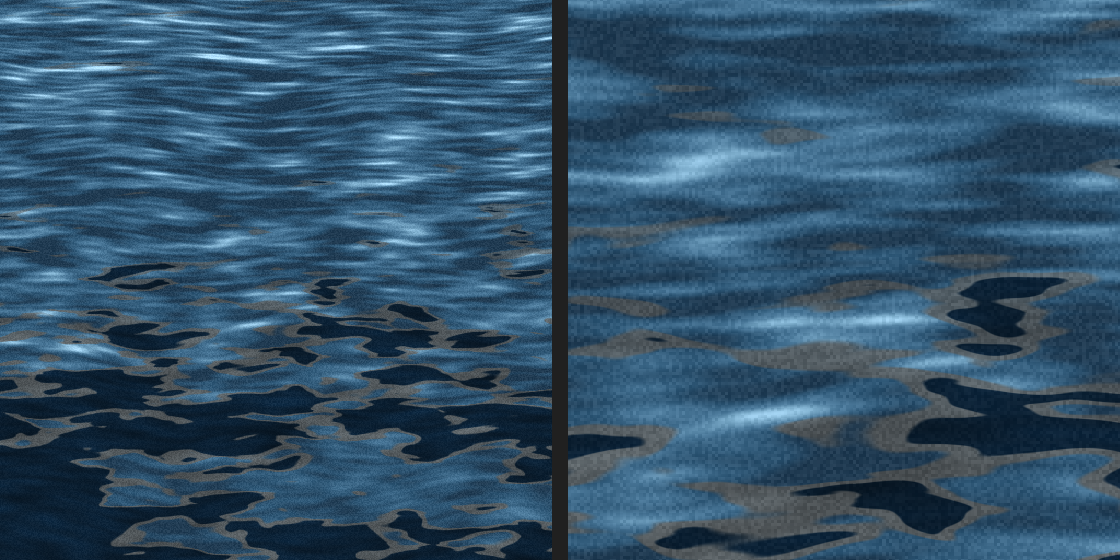
Left: the whole. Right: its middle third, enlarged.
Reproduce this texture procedurally as a WebGL 2 fragment shader.

```glsl
#version 300 es
precision highp float;

#define HORIZON 1.6
#define DEPTH_SCALE 25.0
#define RIM_WIDTH 0.17
#define SHADE_FADE 1.6
#define GRAIN 0.085
#define ABYSS vec3(0.042, 0.118, 0.187)
#define NAVY vec3(0.125, 0.23, 0.32)
#define MID vec3(0.185, 0.345, 0.465)
#define LIGHT vec3(0.29, 0.47, 0.60)
#define PALE vec3(0.48, 0.67, 0.79)
#define RIM vec3(0.34, 0.355, 0.36)

uniform vec2 u_resolution;
out vec4 fragColor;

float hash(vec2 p) {
  vec3 q = fract(vec3(p.xyx) * 0.1031);
  q += dot(q, q.yzx + 33.33);
  return fract((q.x + q.y) * q.z);
}

float cornerSlope(vec2 cell, vec2 offset) {
  float angle = 6.2832 * hash(cell + 91.0);
  return dot(vec2(cos(angle), sin(angle)), offset);
}

// Gradient noise, roughly -0.7 to 0.7
float noise(vec2 p) {
  vec2 i = floor(p), f = p - i;
  vec2 w = f * f * f * (f * (f * 6.0 - 15.0) + 10.0);
  vec2 e = vec2(1.0, 0.0);
  float low = mix(cornerSlope(i, f), cornerSlope(i + e, f - e), w.x);
  float high = mix(cornerSlope(i + e.yx, f - e.yx), cornerSlope(i + 1.0, f - 1.0), w.x);
  return mix(low, high, w.y);
}

// Thin, nearly level wave crests
float ripples(vec2 q) {
  q.y += 1.0 * noise(q * vec2(2.6, 0.25) + 5.0) + 1.5 * q.x * (1.0 - q.x);
  float s = 0.72 * noise(q * vec2(5.0, 1.35) + 17.0);
  s += 0.75 * noise(q * vec2(9.0, 2.7) + 43.0);
  s += 0.5 * noise(q * vec2(18.0, 5.6) + 71.0);
  return s + 0.22 * noise(q * vec2(2.2, 0.35) + 29.0);
}

// Positive inside the dark reflections, gathered near the bottom
float reflection(vec2 p, vec2 q) {
  q += vec2(0.04, 0.35) * noise(q * vec2(7.0, 1.1) + 63.0);
  float f = 0.55 * noise(q * vec2(2.3, 0.45) + 11.0);
  f += 0.85 * noise(q * vec2(6.0, 1.4) + 37.0);
  f += 0.55 * noise(q * vec2(12.0, 2.9) + 53.0);
  f += 0.2 * noise(q * vec2(25.0, 6.0) + 83.0);
  f -= min(SHADE_FADE * max(p.y - 0.26, 0.0), 0.72) + 0.02;
  float corner = (1.0 - smoothstep(0.08, 0.55, p.x)) * (1.0 - smoothstep(0.15, 0.36, p.y));
  vec2 gap = (p - vec2(0.66, 0.15)) / vec2(0.34, 0.08);
  return f + 0.46 * corner - 0.45 * exp(-dot(gap, gap));
}

vec3 waterColor(float s) {
  vec3 c = mix(NAVY, MID, smoothstep(-0.38, 0.08, s));
  c = mix(c, LIGHT, smoothstep(0.0, 0.38, s));
  c = mix(c, PALE, smoothstep(0.32, 0.66, s));
  return c + 0.24 * smoothstep(0.55, 0.9, s);
}

void main() {
  vec2 p = gl_FragCoord.xy / u_resolution.y;
  // Rows crowd together toward the far edge
  vec2 q = vec2(p.x, -DEPTH_SCALE * log(HORIZON - p.y));

  // Open water, calmer and dimmer near the viewer
  float s = ripples(q);
  float lift = mix(-0.1, 0.01, smoothstep(0.0, 0.5, p.y)) + 0.13 * smoothstep(0.8, 1.0, p.y);
  vec3 color = waterColor(s * mix(0.6, 1.1, smoothstep(0.1, 0.6, p.y)) + lift);

  // Grey-brown rims around dark reflections
  float f = reflection(p, q);
  float soft = max(0.018, 0.7 * fwidth(f));
  float rim = smoothstep(-RIM_WIDTH - 0.04, -RIM_WIDTH + 0.04, f);
  float rimStrength = mix(0.92, 0.5, smoothstep(0.35, 0.75, p.y));
  color = mix(color, RIM * (1.0 + 0.25 * s), rim * rimStrength);
  color = mix(color, ABYSS * (1.05 + 0.5 * s), smoothstep(-soft, soft, f));

  // Fine grain, weaker in the dark
  float grain = hash(floor(p * 512.0)) - 0.5;
  color += GRAIN * grain * smoothstep(0.0, 0.4, color.b);
  fragColor = vec4(clamp(color, 0.0, 1.0), 1.0);
}
```
